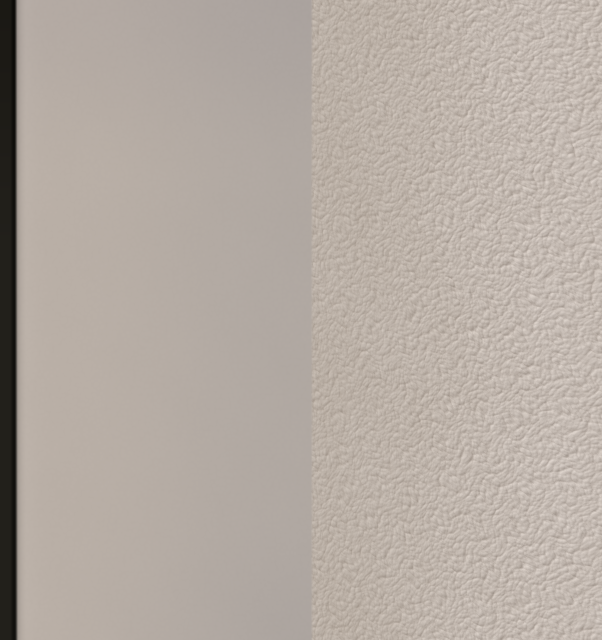
Write a Shadertoy shader that draws this texture.

```glsl
// Smooth beige panel with a dark left frame, beside a wall of rough plaster.

vec2 hash2(vec2 p) {
    vec3 h = fract(vec3(p.xyx) * vec3(0.1031, 0.1030, 0.0973));
    h += dot(h, h.yzx + 33.33);
    return fract((h.xx + h.yz) * h.zy);
}

// Rounded bumps of uneven height, one in each cell
float bumps(vec2 p) {
    vec2 cell = floor(p), f = fract(p);
    float height = 0.0;
    for (int y = -1; y <= 1; y++) {
        for (int x = -1; x <= 1; x++) {
            vec2 o = vec2(x, y);
            vec2 rnd = hash2(cell + o);
            vec2 d = o + rnd - f;
            float size = 0.55 + 0.45 * fract(rnd.x * 17.0 + rnd.y * 5.0);
            height = max(height, size - dot(d, d));
        }
    }
    return height;
}

float plasterHeight(vec2 p) {
    return bumps(p) + 0.55 * bumps(p.yx * 1.7 + 31.0);
}

// Broad, soft mottling from layered sines
float mottle(vec2 p) {
    float sum = 0.0, amp = 0.5;
    for (int i = 0; i < 4; i++) {
        sum += amp * sin(p.x + 1.7 * sin(p.y)) * sin(p.y * 1.2 + 0.8 * p.x);
        p = mat2(1.5, 1.1, -1.1, 1.5) * p + 2.3;
        amp *= 0.6;
    }
    return sum;
}

vec3 smoothPanel(vec2 uv) {
    vec3 col = mix(vec3(0.725, 0.685, 0.650), vec3(0.690, 0.658, 0.633),
                   smoothstep(0.08, 0.52, uv.x));
    // Cooler, dimmer top and bottom; a paler strip by the frame
    col -= vec3(0.022, 0.020, 0.012) * smoothstep(0.72, 1.0, uv.y);
    col -= vec3(0.014, 0.012, 0.008) * smoothstep(0.25, 0.0, uv.y) * uv.x * 2.0;
    col += 0.018 * exp(-abs(uv.x - 0.043) * 70.0);
    // Faint fabric-like grain
    col += 0.006 * (bumps(uv * vec2(170.0, 180.0)) - 0.55);
    return col + 0.003 * mottle(uv * 14.0);
}

vec3 plasterWall(vec2 uv) {
    float s = uv.x - 0.518;
    // Grain widens toward the near, right-hand side
    vec2 p = vec2(138.0 * s - 52.0 * s * s, 118.0 * uv.y);
    p += 0.35 * sin(p.yx * 0.9 + 1.3 * sin(p * 0.37));
    float h = plasterHeight(p);
    float relief = h - plasterHeight(p + vec2(-0.22, 0.30));
    float patches = mottle(uv * vec2(11.0, 9.0));

    vec3 col = mix(vec3(0.725, 0.683, 0.643), vec3(0.762, 0.722, 0.690),
                   smoothstep(0.0, 0.42, s));
    col += vec3(0.008, 0.009, 0.011) * patches;
    float depth = mix(0.075, 0.125, smoothstep(0.0, 0.35, s));
    col += depth * clamp(relief, -0.9, 0.7);
    // Warm hollows between the bumps
    return col + vec3(0.028, 0.032, 0.035) * (h - 0.85);
}

void mainImage(out vec4 fragColor, in vec2 fragCoord) {
    vec2 uv = fragCoord / iResolution.xy;
    float px = 1.0 / iResolution.x;

    // Panel and plaster meet at a vertical seam
    float seam = smoothstep(-px - 0.001, px + 0.001, uv.x - 0.518);
    vec3 col = mix(smoothPanel(uv), plasterWall(uv), seam);

    // Dark frame with a blacker lip and a short contact shadow
    float edge = 0.0275 - 0.001 * uv.y;
    col *= 1.0 - 0.22 * exp(-max(uv.x - edge, 0.0) * 190.0);
    vec3 frame = mix(vec3(0.132, 0.124, 0.105), vec3(0.065, 0.062, 0.050),
                     smoothstep(0.016, 0.023, uv.x));
    frame -= 0.025 * smoothstep(0.6, 1.0, uv.y);
    col = mix(frame, col, smoothstep(-px - 0.0015, px + 0.0015, uv.x - edge));

    fragColor = vec4(clamp(col, 0.0, 1.0), 1.0);
}
```
